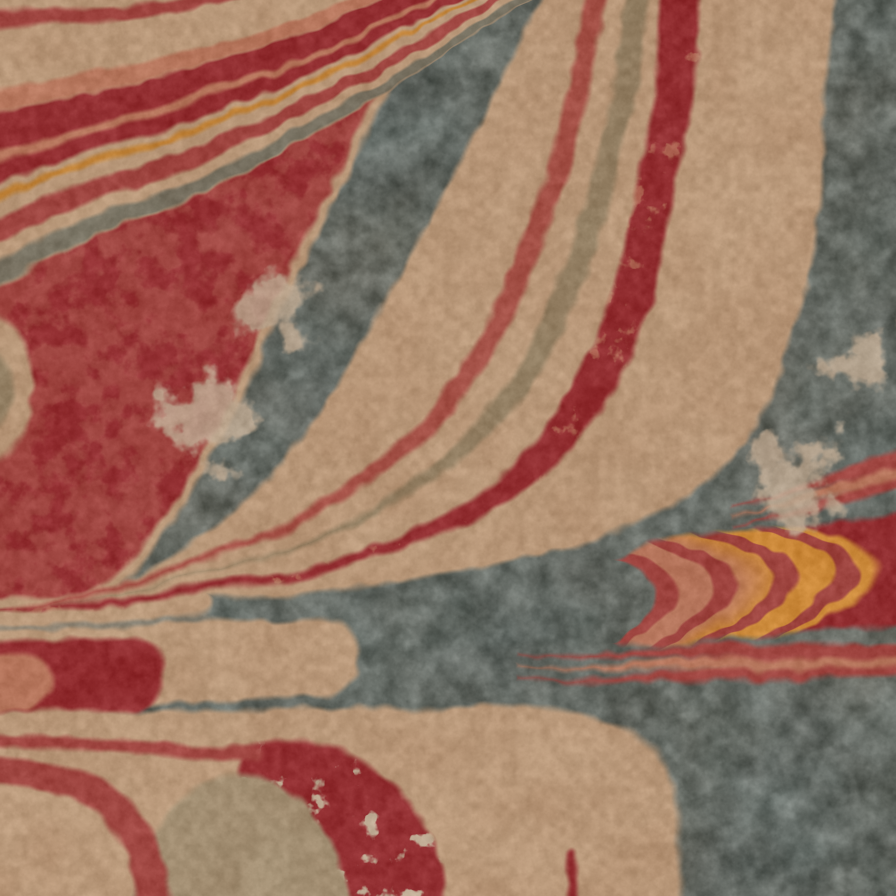
A WebGL 2 fragment shader for this texture:

```glsl
#version 300 es
precision highp float;
// Marbled paper: combed feathers of tan, red and slate with worn flakes.
#define SOFT 0.0045
#define WARP 0.016
#define GRAIN 0.13
#define BASE_Y 0.32
#define TAN vec3(0.72, 0.59, 0.47)
#define SLATE vec3(0.40, 0.41, 0.38)
#define RED vec3(0.57, 0.18, 0.19)
#define ROSE vec3(0.62, 0.27, 0.25)
#define SALMON vec3(0.71, 0.46, 0.36)
#define OLIVE vec3(0.57, 0.49, 0.38)
#define AMBER vec3(0.80, 0.54, 0.23)
#define FLAKE vec3(0.74, 0.66, 0.57)

uniform vec2 u_resolution;
out vec4 fragColor;

float hash(vec2 p) {
  vec3 q = fract(vec3(p.xyx) * 0.1031);
  q += dot(q, q.yzx + 33.33);
  return fract((q.x + q.y) * q.z);
}

float noise(vec2 p) {
  vec2 i = floor(p), f = fract(p);
  f = f * f * (3.0 - 2.0 * f);
  return mix(mix(hash(i), hash(i + vec2(1, 0)), f.x),
             mix(hash(i + vec2(0, 1)), hash(i + vec2(1, 1)), f.x), f.y);
}

float fbm(vec2 p) {
  float sum = 0.0, gain = 0.5;
  for (int i = 0; i < 4; i++) {
    sum += gain * noise(p);
    p = mat2(1.6, 1.2, -1.2, 1.6) * p + 7.3;
    gain *= 0.5;
  }
  return sum / 0.9375;
}

vec3 fill(vec3 under, vec3 ink, float d) {
  return mix(under, ink, 1.0 - smoothstep(-SOFT, SOFT, d));
}

// Signed distance to a feather line, negative on its left side.
float feather(vec2 p, float reach, float bend, float lean) {
  float h = max(p.y - BASE_Y, 0.0);
  float slope = reach * bend / ((h + bend) * (h + bend)) + lean;
  return (p.x - reach * h / (h + bend) - lean * h) / sqrt(1.0 + slope * slope);
}

float capsule(vec2 p, vec2 a, vec2 b, float r) {
  vec2 ab = b - a;
  return length(p - a - ab * clamp(dot(p - a, ab) / dot(ab, ab), 0.0, 1.0)) - r;
}

float ellipse(vec2 p, vec2 c, vec2 r) {
  return (length((p - c) / r) - 1.0) * min(r.x, r.y);
}

// Upper left: red panel, then streaks that run together to the right.
vec3 panelAndStreaks(vec3 c, vec2 p, float mottle) {
  float h = p.y - BASE_Y;
  float v = p.y - (0.70 + 0.36 * p.x + 0.27 * p.x * p.x);
  float edge = max(feather(p, 0.16, 0.02, 0.46), max(v, 0.015 - h));
  c = fill(c, TAN, edge - 0.011);
  c = fill(c, mix(RED, ROSE, smoothstep(0.3, 0.55, mottle)), edge);
  float spot = ellipse(p, vec2(-0.01, 0.57), vec2(0.045, 0.085));
  c = fill(c, TAN, spot);
  c = fill(c, OLIVE, spot + 0.022);
  float w = v / (1.0 - 1.1 * min(p.x, 0.7)) + 0.012 * (noise(p * vec2(9, 5)) - 0.5);
  c = fill(c, TAN, -w - 0.014);
  c = fill(c, mix(SLATE, OLIVE, 0.4), abs(w) - 0.012);
  c = fill(c, ROSE, abs(w - 0.045) - 0.013);
  c = fill(c, AMBER * 0.93, abs(w - 0.082) - 0.005);
  c = fill(c, RED, abs(w - 0.135) - 0.038);
  c = fill(c, SALMON, abs(w - 0.125) - 0.006);
  c = fill(c, SALMON, abs(w - 0.186) - 0.013);
  return fill(c, ROSE, abs(w - 0.275) - 0.009);
}

// Broad curved feather with veins.
vec3 broadFeather(vec3 c, vec2 p, float mottle) {
  float h = p.y - BASE_Y;
  float body = max(max(feather(p, 1.02, 0.04, -0.05), -feather(p, 0.32, 0.055, 0.45)), -h);
  c = fill(c, TAN, min(body, capsule(p, vec2(-0.1, 0.315), vec2(0.22, 0.328), 0.016)));
  float grow = smoothstep(0.0, 0.28, h);
  float below = 0.004 - h;
  c = fill(c, OLIVE, max(abs(feather(p, 0.82, 0.105, 0.0)) - 0.013 * grow, below));
  c = fill(c, mix(ROSE, SALMON, 0.25), max(abs(feather(p, 0.80, 0.14, 0.0)) - 0.003 - 0.008 * grow, below));
  float vein = max(abs(feather(p, 0.83, 0.063, 0.0)) - 0.004 - 0.018 * grow, below);
  return fill(c, mix(RED, SALMON, 0.7 * smoothstep(0.64, 0.76, mottle)), vein);
}

// Right: a tongue of nested bands with trailing threads.
vec3 bandedTongue(vec3 c, vec2 p) {
  float dy = p.y - 0.335 - 0.12 * (p.x - 0.73);
  float tongue = max(abs(dy) - 0.06 * smoothstep(0.54, 0.76, p.x), 0.57 - p.x);
  float q = p.x + 24.0 * dy * dy - 0.735;
  float ring = fract(q * 15.0);
  vec3 warm = mix(SALMON, AMBER, smoothstep(0.07, 0.15, q));
  vec3 bands = mix(ROSE, warm, smoothstep(0.3, 0.4, ring) * (1.0 - smoothstep(0.9, 1.0, ring)));
  bands = mix(bands, RED, smoothstep(0.235, 0.25, q));
  c = fill(c, bands, max(tongue, -q));
  for (int i = 0; i < 3; i++) {
    float k = float(i);
    float low = p.y - 0.24 - 0.014 * k - (0.04 - 0.01 * k) * (p.x - 0.58);
    float high = p.y - 0.42 - 0.012 * k - 0.28 * (p.x - 0.85);
    vec3 thread = mix(ROSE, SALMON, mod(k, 2.0));
    c = fill(c, thread, max(abs(low) - 0.008 * smoothstep(0.57, 0.85, p.x), 0.58 - p.x));
    c = fill(c, thread, max(abs(high) - 0.009 * smoothstep(0.8, 1.0, p.x), 0.82 - p.x));
  }
  return c;
}

// Lower left: small tongue and the rounded lobe with red arcs.
vec3 lowerLobe(vec3 c, vec2 p, float mottle) {
  c = fill(c, TAN, capsule(p, vec2(-0.2, 0.25), vec2(0.36, 0.268), 0.044));
  c = fill(c, RED, capsule(p, vec2(-0.2, 0.235), vec2(0.142, 0.25), 0.043));
  c = fill(c, SALMON, capsule(p, vec2(-0.2, 0.23), vec2(0.03, 0.243), 0.031));
  vec2 r = (p - vec2(0.48, 0.02)) / vec2(0.28, 0.19);
  r.x = max(r.x, 0.0);
  float lobe = (pow(dot(r * r, r * r), 0.25) - 1.0) * 0.19;
  c = fill(c, TAN, lobe);
  float arc = ellipse(p, vec2(0.33, -0.01), vec2(0.165, 0.185));
  c = fill(c, mix(RED, FLAKE, smoothstep(0.63, 0.75, mottle)), max(arc, 0.27 - p.x));
  c = fill(c, OLIVE + 0.06, ellipse(p, vec2(0.27, -0.03), vec2(0.12, 0.165)));
  c = fill(c, ROSE, abs(ellipse(p, vec2(0.0, -0.01), vec2(0.175, 0.15))) - 0.016);
  c = fill(c, ROSE, capsule(p, vec2(-0.1, 0.182), vec2(0.29, 0.158), 0.007));
  return fill(c, RED, capsule(p, vec2(0.643, 0.0), vec2(0.64, 0.05), 0.005));
}

void main() {
  vec2 uv = gl_FragCoord.xy / u_resolution;
  vec2 p = uv + WARP * (vec2(fbm(uv * 9.0), fbm(uv * 9.0 + 40.0)) - 0.5);
  p += 0.006 * (vec2(noise(uv * 65.0), noise(uv * 65.0 + 19.0)) - 0.5);
  float mottle = fbm(uv * 48.0);
  float grain = fbm(uv * 110.0 + 13.0) - 0.5;

  vec3 c = SLATE + 0.28 * (mottle - 0.5) + vec3(-0.03, 0.0, 0.02) * (fbm(uv * 7.0) - 0.3);
  c = panelAndStreaks(c, p, mottle);
  c = broadFeather(c, p, mottle);
  c = bandedTongue(c, p);
  c = lowerLobe(c, p, mottle);

  // Worn flakes, in pairs stepping up to the right.
  for (int i = 0; i < 4; i++) {
    float side = float(i / 2), rise = float(i % 2);
    vec2 centre = vec2(0.235, 0.53) + side * vec2(0.65, -0.06) + rise * vec2(0.08, 0.13);
    float d = length(uv - centre) - 0.042 + 0.012 * rise + 0.11 * (fbm(uv * 34.0) - 0.5);
    c = mix(c, FLAKE, 0.85 * (1.0 - smoothstep(-0.012, 0.012, d)));
  }
  c += GRAIN * grain + 0.07 * (fbm(uv * 20.0) - 0.5) * vec3(0.8, 1.0, 1.0);
  fragColor = vec4(clamp(c, 0.0, 1.0), 1.0);
}
```
